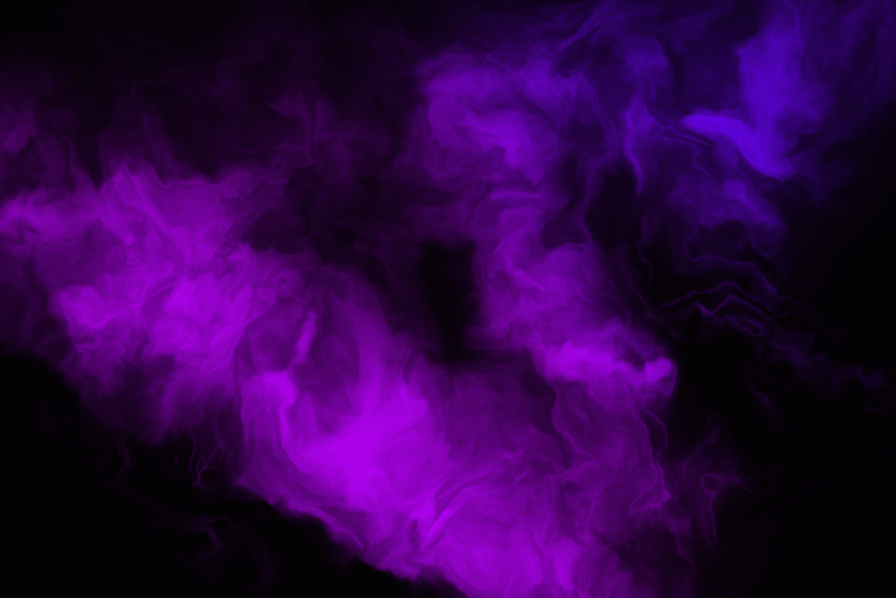
Reproduce this background procedurally as a WebGL 1 fragment shader.

```glsl
precision highp float;

// Violet smoke drifting over black: soft tapered plumes are blended together,
// bent by three scales of noise, carved by dark gaps and trimmed with threads.
// The hue leans from magenta violet to blue violet toward the upper right.

uniform vec2 u_resolution;

float hash(vec2 p) {
  return fract(sin(dot(p, vec2(127.1, 311.7))) * 43758.5453);
}

float noise(vec2 p) {
  vec2 cell = floor(p);
  vec2 f = fract(p);
  f = f * f * f * (f * (f * 6.0 - 15.0) + 10.0);
  float low = mix(hash(cell), hash(cell + vec2(1.0, 0.0)), f.x);
  float high = mix(hash(cell + vec2(0.0, 1.0)), hash(cell + 1.0), f.x);
  return mix(low, high, f.y);
}

float fbm(vec2 p) {
  float sum = 0.0;
  float weight = 0.5;
  for (int i = 0; i < 5; i++) {
    sum += weight * noise(p);
    p = mat2(1.6, 1.2, -1.2, 1.6) * p + 7.3;
    weight *= 0.5;
  }
  return sum;
}

// Centred two-channel noise used to bend the coordinates.
vec2 swirl(vec2 p) {
  return vec2(fbm(p), fbm(p + vec2(5.2, 11.3))) - 0.48;
}

// Gaussian falloff around a segment whose radius runs from ra to rb.
float plume(vec2 p, vec2 a, vec2 b, float ra, float rb) {
  vec2 axis = b - a;
  float h = clamp(dot(p - a, axis) / dot(axis, axis), 0.0, 1.0);
  float d = length(p - a - axis * h) / mix(ra, rb, h);
  return exp(-d * d);
}

float screen(float a, float b) {
  return 1.0 - (1.0 - a) * (1.0 - b);
}

// Broad smoke mass: lower stream, upright column, top cloud and faint haze.
float smokeBody(vec2 p) {
  float d = 0.85 * plume(p, vec2(1.0, -0.04), vec2(0.64, 0.22), 0.11, 0.13);
  d = screen(d, 0.58 * plume(p, vec2(0.56, 0.32), vec2(0.3, 0.5), 0.13, 0.14));
  d = screen(d, 0.25 * plume(p, vec2(0.2, 0.52), vec2(-0.05, 0.56), 0.15, 0.18));
  d = screen(d, 0.66 * plume(p, vec2(1.04, 0.36), vec2(0.88, 0.47), 0.06, 0.09));
  d = screen(d, 0.6 * plume(p, vec2(0.9, 0.5), vec2(0.83, 0.66), 0.09, 0.11));
  d = screen(d, 0.44 * plume(p, vec2(0.9, 0.79), vec2(1.2, 0.82), 0.17, 0.16));
  d = screen(d, 0.2 * plume(p, vec2(0.0, 0.64), vec2(0.65, 0.76), 0.16, 0.22));
  d = screen(d, 0.2 * plume(p, vec2(0.84, 0.27), vec2(1.14, 0.18), 0.09, 0.07));
  d = screen(d, 0.15 * plume(p, vec2(1.3, 0.9), vec2(1.45, 0.96), 0.13, 0.12));
  float gap = plume(p, vec2(0.73, 0.55), vec2(0.78, 0.4), 0.04, 0.045);
  return d * (1.0 - 0.85 * gap);
}

// Areas where loose threads of smoke appear.
float threadZone(vec2 p) {
  float z = plume(p, vec2(1.24, 0.8), vec2(1.13, 0.15), 0.13, 0.12);
  z = screen(z, 0.7 * plume(p, vec2(1.22, 0.28), vec2(1.46, 0.38), 0.08, 0.09));
  z = screen(z, 0.7 * plume(p, vec2(0.4, 0.15), vec2(0.5, 0.03), 0.07, 0.06));
  return screen(z, 0.6 * plume(p, vec2(0.1, 0.28), vec2(0.35, 0.22), 0.05, 0.06));
}

float ridge(float n, float sharpness) {
  return pow(1.0 - abs(2.0 * n - 1.0), sharpness);
}

vec3 smokeColor(float density, vec2 p) {
  float light = 0.94 * (1.0 - exp(-1.9 * pow(density, 1.22)));
  float blueness = smoothstep(1.2, 2.1, p.x + p.y);
  vec3 tint = vec3(mix(0.73, 0.42, blueness), 0.0, 1.0);
  return vec3(0.018, 0.006, 0.022) + tint * light;
}

void main() {
  vec2 p = gl_FragCoord.xy / u_resolution.y;

  // Large bends first, then curls and small puffs riding on them.
  vec2 bend = swirl(p * 3.4);
  vec2 curl = swirl(p * 8.0 + bend * 2.0);
  vec2 puff = swirl(p * 18.0 + curl * 2.5);
  vec2 q = p + bend * 0.09 + curl * 0.08 + puff * 0.035;

  // Crisp billowing rim along the lower left.
  float rim = smoothstep(-0.015, 0.04, q.y - 0.43 + 0.62 * q.x + curl.y * 0.1);
  float body = smokeBody(q) * mix(0.03, 1.0, rim);

  // Cloudy shading, then finer grain and soft inner folds.
  float cloud = fbm(p * 6.0 + bend * 1.6 + curl * 1.2);
  float grain = fbm(p * 15.0 + bend * 3.0 + curl * 3.0 + puff);
  float folds = ridge(noise(p * 13.0 + bend * 5.0 + curl * 5.0), 3.0);
  body *= mix(0.5, 1.5, smoothstep(0.22, 0.76, cloud));
  body *= mix(0.68, 1.32, smoothstep(0.22, 0.76, grain));
  body *= 0.91 + 0.26 * folds;

  // Two layers of threads follow the same bends.
  float broad = ridge(noise(p * vec2(6.0, 9.0) + bend * 5.0 + curl * 2.0), 6.0);
  float thin = ridge(noise(p * vec2(13.0, 17.0) + bend * 7.0 + curl * 4.0), 5.0);
  float strands = (broad + thin) * threadZone(q) * smoothstep(0.32, 0.62, cloud);

  gl_FragColor = vec4(smokeColor(body + 0.24 * strands, p), 1.0);
}
```
